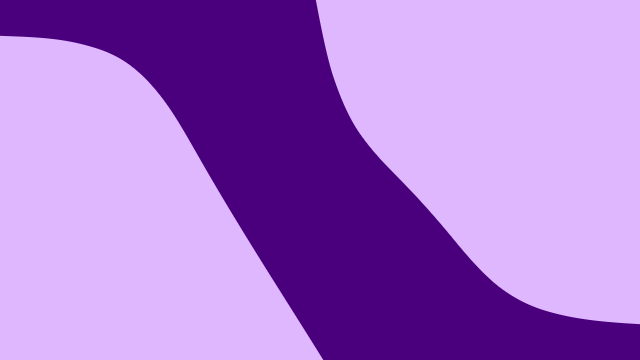
This background is drawn by a Shadertoy shader. Its source:

```glsl
// Two flat lilac hills, lower left and upper right, with an indigo band between.
// Each outline is a smooth cubic curve y(x) through a few knots, and its height
// difference divided by the slope length gives a distance for soft edges.

// Knots hold x, y and slope, in units of the canvas height.
const vec3 LEFT_HILL[8] = vec3[8](
    vec3(0.0, 0.9005, -0.04), vec3(0.2315, 0.8762, -0.26),
    vec3(0.3472, 0.8287, -0.66), vec3(0.463, 0.7106, -1.4),
    vec3(0.5556, 0.5579, -1.75), vec3(0.8981, 0.0, -1.61),
    vec3(1.2, -0.486, -1.61), vec3(1.7778, -1.416, -1.61));

const vec3 RIGHT_HILL[8] = vec3[8](
    vec3(0.8773, 1.0, -5.3), vec3(0.9259, 0.787, -3.0),
    vec3(1.0023, 0.625, -1.4), vec3(1.1227, 0.4896, -1.03),
    vec3(1.2616, 0.3333, -1.22), vec3(1.3889, 0.2014, -0.76),
    vec3(1.5162, 0.1366, -0.3), vec3(1.7778, 0.0995, -0.06));

// Cubic Hermite span between two knots: returns height and slope.
vec2 span(float x, vec3 a, vec3 b) {
    float w = b.x - a.x;
    float t = (x - a.x) / w;
    float rise = b.y - a.y;
    float c2 = 3.0 * rise - w * (2.0 * a.z + b.z);
    float c3 = w * (a.z + b.z) - 2.0 * rise;
    float height = a.y + t * (w * a.z + t * (c2 + t * c3));
    float slope = a.z + t * (2.0 * c2 + 3.0 * t * c3) / w;
    return vec2(height, slope);
}

// Approximate signed distance, positive above the outline.
float outlineDistance(vec2 p, vec3 knots[8]) {
    // Straight continuation before the first knot
    vec3 first = knots[0];
    vec2 curve = vec2(first.y + first.z * (p.x - first.x), first.z);
    for (int i = 0; i < 7; i++) {
        if (p.x >= knots[i].x) curve = span(p.x, knots[i], knots[i + 1]);
    }
    return (p.y - curve.x) / sqrt(1.0 + curve.y * curve.y);
}

void mainImage(out vec4 fragColor, in vec2 fragCoord) {
    vec2 p = fragCoord / iResolution.y;
    p.x *= 1.77778 * iResolution.y / iResolution.x;

    vec3 indigo = vec3(0.292, 0.0, 0.49);
    vec3 lilac = vec3(0.871, 0.718, 1.0);

    // Lilac lies below the left outline and above the right one
    float inside = max(-outlineDistance(p, LEFT_HILL), outlineDistance(p, RIGHT_HILL));
    float coverage = clamp(inside * iResolution.y + 0.5, 0.0, 1.0);
    fragColor = vec4(mix(indigo, lilac, coverage), 1.0);
}
```
